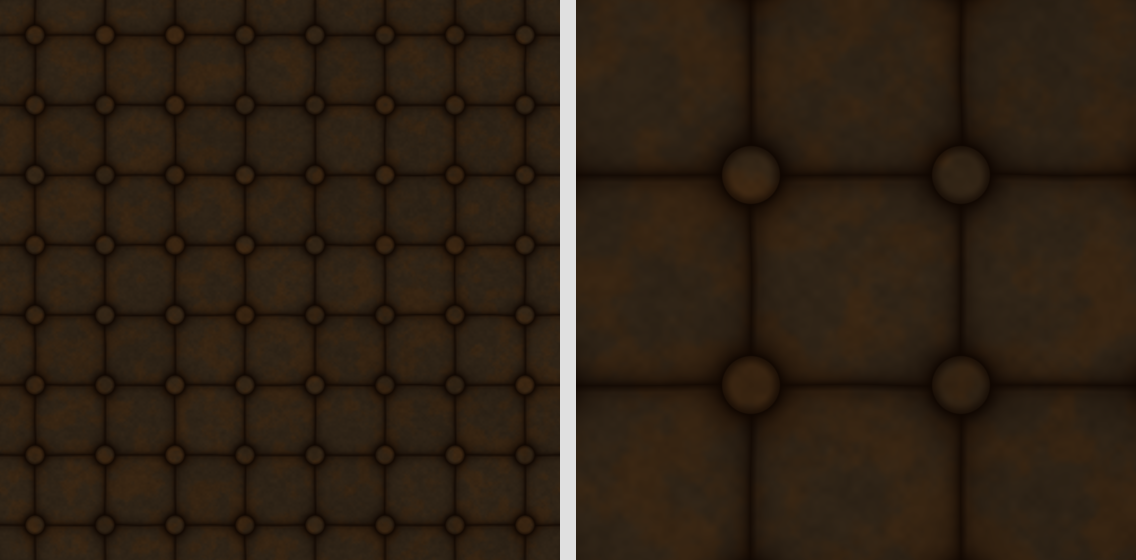
Left: the whole. Right: its middle third, enlarged.
This pattern is drawn by a WebGL 1 fragment shader. Its source:

```glsl
precision highp float;

uniform vec2 u_resolution;

#define REPEATS 8.0
#define BUTTON_RADIUS 0.138
#define CREASE_FALLOFF 0.042
#define RING_FALLOFF 0.062
#define CREASE_DEPTH 0.82
#define RUST_AMOUNT 0.55
#define GRAIN 0.17
#define TINT_VARIATION 0.07
#define LEATHER vec3(0.184, 0.139, 0.088)
#define RUST vec3(0.235, 0.142, 0.055)
#define SHADOW vec3(0.060, 0.024, 0.004)

float hash(vec2 p) {
    return fract(sin(dot(p, vec2(127.1, 311.7))) * 43758.5453);
}

// Value noise that wraps after a whole number of lattice cells
float tileNoise(vec2 uv, float period) {
    vec2 p = uv * period;
    vec2 i = floor(p);
    vec2 f = fract(p);
    f = f * f * (3.0 - 2.0 * f);
    vec2 a = mod(i, period);
    vec2 b = mod(i + 1.0, period);
    return mix(mix(hash(a), hash(vec2(b.x, a.y)), f.x),
               mix(hash(vec2(a.x, b.y)), hash(b), f.x), f.y);
}

float tileFbm(vec2 uv, float period) {
    float sum = 0.0;
    float weight = 0.5;
    for (int octave = 0; octave < 4; octave++) {
        sum += weight * tileNoise(uv, period);
        period *= 2.0;
        weight *= 0.55;
    }
    return sum / 1.01;
}

void main() {
    vec2 uv = gl_FragCoord.xy / u_resolution;
    float pixel = REPEATS / min(u_resolution.x, u_resolution.y);

    // Buttons sit at cell centres, creases run through them
    vec2 grid = uv * REPEATS;
    vec2 cell = fract(grid) - 0.5;
    vec2 buttonId = floor(grid);
    vec2 panelId = mod(floor(grid + 0.5), REPEATS);

    // Leather surface: rust blotches and fine grain
    float blotch = tileFbm(uv, 40.0);
    float broad = tileNoise(uv, 16.0);
    float grain = 0.6 * tileNoise(uv, 128.0) + 0.4 * tileNoise(uv, 256.0) - 0.5;

    // Creases with a slight wobble and a worn lip on one side
    vec2 wobble = vec2(tileNoise(uv, 24.0), tileNoise(uv.yx, 24.0)) - 0.5;
    vec2 offset = cell + 0.014 * wobble;
    vec2 creaseDist = abs(offset);
    vec2 groove = exp(-creaseDist / CREASE_FALLOFF);
    float lip = exp(-pow((offset.x - 0.034) / 0.010, 2.0))
              + exp(-pow((offset.y + 0.034) / 0.010, 2.0));

    // Recess around each button
    float radius = length(cell);
    float ring = exp(-max(radius - BUTTON_RADIUS, 0.0) / RING_FALLOFF);
    float light = (1.0 - CREASE_DEPTH * groove.x) * (1.0 - CREASE_DEPTH * groove.y)
                * (1.0 - 0.95 * ring);
    float shade = clamp(1.0 - light, 0.0, 1.0);

    // Rust gathers toward the panel edges
    float edge = smoothstep(0.06, 0.35, shade);
    float rust = smoothstep(0.40, 0.72, blotch + 0.14 * (broad - 0.5) + 0.05 * edge);
    vec3 leather = mix(LEATHER, RUST, RUST_AMOUNT * rust);
    leather *= 1.0 + GRAIN * grain + 0.10 * (blotch - 0.5);

    float panelTint = 1.0 + TINT_VARIATION * (hash(panelId + 17.0) - 0.5);
    vec3 panel = mix(leather * panelTint, SHADOW, shade);
    panel += 0.012 * lip * (1.0 - ring) * vec3(1.0, 0.75, 0.5);

    // Domed button, darker toward the rim
    float buttonTint = 1.0 + 2.0 * TINT_VARIATION * (hash(buttonId + 53.0) - 0.5);
    float rim = smoothstep(0.60, 1.06, radius / BUTTON_RADIUS);
    vec3 button = mix(leather * vec3(1.04, 1.0, 0.93) * buttonTint, SHADOW, 0.65 * rim);

    float buttonMask = 1.0 - smoothstep(-pixel, pixel, radius - BUTTON_RADIUS);
    gl_FragColor = vec4(mix(panel, button, buttonMask), 1.0);
}
```
